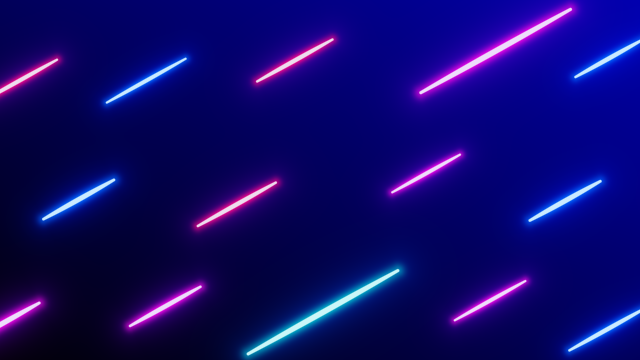
Write a Shadertoy shader that draws this background.

```glsl
// Slanted neon light streaks glowing over a deep blue diagonal gradient.
#define SLANT 0.508        // streak angle in radians
#define COLUMNS 5
#define ROWS 3
#define JITTER vec2(0.21, 0.13)
#define HALF_LENGTH 0.116
#define LONG_SCALE 2.05
#define CORE_RADIUS 0.0066
#define HALO_REACH 0.0155
#define GLOW_REACH 0.034
#define GLOW_STRENGTH 0.72
#define SEED 7u

// Integer hash giving two values in 0..1
vec2 hash2(uint n) {
    uvec2 v = uvec2(n, n + 71u) * 747796405u + 2891336453u;
    v = ((v >> ((v >> 28u) + 4u)) ^ v) * 277803737u;
    v = (v >> 22u) ^ v;
    return vec2(v & 65535u) / 65535.0;
}

// Neon tint by share: blue, magenta, crimson, cyan
vec3 neonTint(float pick) {
    if (pick < 0.30) return vec3(0.0, 0.42, 1.0);
    if (pick < 0.74) return vec3(0.98, 0.02, 0.90);
    if (pick < 0.92) return vec3(1.0, 0.02, 0.52);
    return vec3(0.0, 0.76, 0.80);
}

// Near-black lower left to saturated blue upper right
vec3 backdrop(vec2 uv) {
    float t = clamp(0.5 * uv.x + 0.5 * uv.y, 0.0, 1.0);
    return vec3(0.004, 0.0, mix(0.02, 0.68, t));
}

vec3 screenBlend(vec3 base, vec3 light) {
    return 1.0 - (1.0 - base) * (1.0 - clamp(light, 0.0, 1.0));
}

// Adds one streak; q is the position relative to its centre, along its axis
vec3 addStreak(vec3 color, vec2 q, float halfLength, float width, vec3 tint) {
    float along = clamp(q.x, -halfLength, halfLength);
    float dist = length(q - vec2(along, 0.0));
    float ends = along * along / (halfLength * halfLength);

    // Wide haze leaning to pure blue, then the tight coloured halo
    float fade = 1.0 - 0.4 * ends;
    vec3 haze = vec3(0.5 * tint.r, 0.45 * tint.g * tint.g, mix(1.0, tint.b, 0.6));
    float glow = exp(-dist / (GLOW_REACH * width));
    color = screenBlend(color, haze * GLOW_STRENGTH * fade * glow);
    float halo = dist / (HALO_REACH * width);
    color = mix(color, tint, fade * exp(-halo * halo));

    // Near-white core tapering to the tips
    float radius = CORE_RADIUS * width * (1.0 - 0.45 * ends);
    float soft = max(0.0022, 0.7 / iResolution.y);
    float core = 1.0 - smoothstep(radius - soft, radius + soft, dist);
    return mix(color, mix(tint, vec3(0.92, 1.0, 1.0), 0.86), core);
}

void mainImage(out vec4 fragColor, in vec2 fragCoord) {
    vec2 p = fragCoord / iResolution.y;
    float aspect = iResolution.x / iResolution.y;
    vec2 axis = vec2(cos(SLANT), sin(SLANT));
    vec3 color = backdrop(fragCoord / iResolution.xy);

    // Staggered, jittered grid of streaks
    for (int row = 0; row < ROWS; row++) {
        for (int column = 0; column < COLUMNS; column++) {
            int id = row * COLUMNS + column;
            vec2 place = hash2(uint(id) * 2u + SEED);
            vec2 shape = hash2(uint(id) * 2u + SEED + 500u);

            float slot = float((column + row + COLUMNS - 1) % COLUMNS);
            slot += 0.5 * float(row % 2);
            vec2 center = vec2(slot * aspect / float(COLUMNS - 1),
                               (float(row) + 0.41) / float(ROWS));
            center += (place - 0.5) * JITTER;

            bool isLong = id % 9 == 3;
            float halfLength = HALF_LENGTH * (isLong ? LONG_SCALE : mix(0.9, 1.1, shape.x));
            float width = isLong ? 1.2 : mix(0.75, 1.12, shape.y);
            vec3 tint = neonTint(fract(float(id) * 0.618 + 0.1));

            vec2 offset = p - center;
            vec2 q = vec2(dot(offset, axis), dot(offset, vec2(-axis.y, axis.x)));
            color = addStreak(color, q, halfLength, width, tint);
        }
    }
    fragColor = vec4(color, 1.0);
}
```
